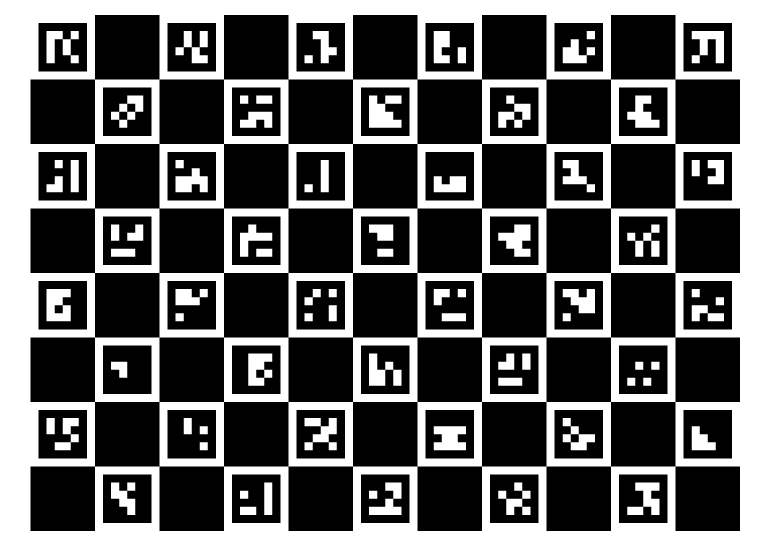
Give the GLSL for this pattern, as a WebGL 1 fragment shader.

```glsl
precision highp float;
// A calibration board: an 11 by 8 black and white checker on a white sheet.
// Every white square holds a black framed tag with a hashed 4 by 4 bit code.
// Edges are smoothed by averaging a small grid of samples inside each pixel.

uniform vec2 u_resolution;

const vec2 BOARD_SQUARES = vec2(11.0, 8.0);       // squares across and down
const float SQUARE_SIZE = 0.1188;                 // side, in sheet heights
const float SHEET_ASPECT = 1.4144;                // sheet width over height
const vec2 BOARD_SHIFT = vec2(0.0023, 0.0018);    // right and down from centre
const float TAG_SIZE = 0.75;                      // tag side over square side
const float TAG_CELLS = 6.0;                      // code cells plus black frame
const float BIT_DENSITY = 0.47;                   // share of white code bits
const float CODE_SEED = 7.0;
const vec3 INK = vec3(0.0);
const vec3 PAPER = vec3(1.0);
const int SAMPLES = 4;                            // samples per pixel side

float hash(vec2 p) {
  vec3 q = fract(p.xyx * vec3(0.1031, 0.1030, 0.0973));
  q += dot(q, q.yzx + 33.33);
  return fract((q.x + q.y) * q.z);
}

// 1 when p lies between lo and hi on both axes, else 0.
float insideBox(vec2 p, vec2 lo, vec2 hi) {
  vec2 inside = step(lo, p) * (1.0 - step(hi, p));
  return inside.x * inside.y;
}

// Whiteness of a tagged square; local runs from 0 to 1 across it.
float taggedSquare(vec2 local, vec2 square) {
  vec2 tag = (local - 0.5) / TAG_SIZE + 0.5;
  vec2 cell = floor(tag * TAG_CELLS);
  float onTag = insideBox(tag, vec2(0.0), vec2(1.0));
  float onCode = insideBox(cell, vec2(1.0), vec2(TAG_CELLS - 1.0));
  float bit = step(hash(square * TAG_CELLS + cell + CODE_SEED), BIT_DENSITY);
  return mix(1.0, onCode * bit, onTag);
}

// Whiteness of the sheet; p is in squares, down from the top left corner.
float sheet(vec2 p) {
  vec2 square = floor(p);
  float onBoard = insideBox(p, vec2(0.0), BOARD_SQUARES);
  float isBlack = mod(square.x + square.y, 2.0);
  float board = (1.0 - isBlack) * taggedSquare(p - square, square);
  return mix(1.0, board, onBoard);
}

void main() {
  float sheetHeight = min(u_resolution.y, u_resolution.x / SHEET_ASPECT);

  // Average the sheet over the pixel.
  float white = 0.0;
  for (int j = 0; j < SAMPLES; j++) {
    for (int i = 0; i < SAMPLES; i++) {
      vec2 jitter = (vec2(float(i), float(j)) + 0.5) / float(SAMPLES) - 0.5;
      vec2 p = (gl_FragCoord.xy + jitter - 0.5 * u_resolution) / sheetHeight;
      p = vec2(p.x, -p.y) - BOARD_SHIFT;
      white += sheet(p / SQUARE_SIZE + 0.5 * BOARD_SQUARES);
    }
  }
  white /= float(SAMPLES * SAMPLES);

  gl_FragColor = vec4(mix(INK, PAPER, white), 1.0);
}
```
